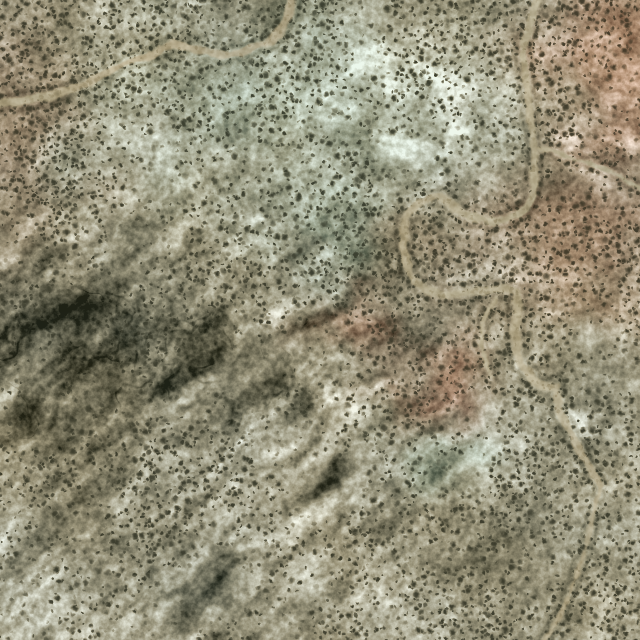
Give the GLSL for this texture, as a Shadertoy shader.

```glsl
// Dry scrubland from the air: eroded ridges, a shaded hillside, rust and pale
// soils, dirt tracks, dark shrubs. A tone is summed from gradient noise and
// soft masks, ramped to colour, then tinted.

const vec3 SHADOW = vec3(0.12, 0.13, 0.08);
const vec3 EARTH = vec3(0.60, 0.58, 0.48);
const vec3 CHALK = vec3(0.95, 0.96, 0.91);
const vec3 RUST_TINT = vec3(0.08, -0.03, -0.04);
const vec3 MINT_TINT = vec3(-0.03, 0.015, 0.02);
const vec3 OCHRE_TINT = vec3(0.05, 0.0, -0.05);

vec2 hash2(vec2 cell) {
    vec3 a = fract(cell.xyx * vec3(0.1031, 0.1030, 0.0973));
    a += dot(a, a.yzx + 33.33);
    return fract((a.xx + a.yz) * a.zy);
}

float corner(vec2 cell, vec2 offset) {
    float angle = 6.2832 * hash2(cell).x;
    return dot(vec2(cos(angle), sin(angle)), offset);
}

float gradientNoise(vec2 p) {
    vec2 i = floor(p), f = p - i, e = vec2(1.0, 0.0);
    vec2 u = f * f * f * (f * (f * 6.0 - 15.0) + 10.0);
    float low = mix(corner(i, f), corner(i + e, f - e), u.x);
    float high = mix(corner(i + e.yx, f - e.yx), corner(i + 1.0, f - 1.0), u.x);
    return 1.4 * mix(low, high, u.y);
}

float fbm(vec2 p, int octaves) {
    float sum = 0.0, gain = 0.5;
    for (int i = 0; i < octaves; i++) {
        sum += gain * gradientNoise(p);
        p = mat2(1.6, 1.2, -1.2, 1.6) * p + 17.3;
        gain *= 0.5;
    }
    return sum;
}

vec2 fbm2(vec2 p, int octaves) {
    return vec2(fbm(p, octaves), fbm(p + 40.0, octaves));
}

float blob(vec2 p, float x, float y, float width, float height) {
    vec2 q = (p - vec2(x, y)) / vec2(width, height);
    return exp(-dot(q, q));
}

float segment(vec2 p, vec2 a, vec2 b) {
    vec2 pa = p - a, ba = b - a;
    return length(pa - ba * clamp(dot(pa, ba) / dot(ba, ba), 0.0, 1.0));
}

// Distance to a quadratic curve from a to c, pulled towards b
float bend(vec2 p, float ax, float ay, float bx, float by, float cx, float cy) {
    vec2 a = vec2(ax, ay), b = vec2(bx, by), c = vec2(cx, cy), last = a;
    float d = 9.0;
    for (int i = 1; i <= 7; i++) {
        float t = float(i) / 7.0;
        vec2 next = mix(mix(a, b, t), mix(b, c, t), t);
        d = min(d, segment(p, last, next));
        last = next;
    }
    return d;
}

float mainTrack(vec2 p) {
    float d = bend(p, 0.84, 1.01, 0.81, 0.88, 0.835, 0.77);
    d = min(d, bend(p, 0.835, 0.77, 0.84, 0.645, 0.77, 0.645));
    d = min(d, bend(p, 0.77, 0.645, 0.73, 0.65, 0.69, 0.695));
    d = min(d, bend(p, 0.69, 0.695, 0.63, 0.70, 0.64, 0.58));
    d = min(d, bend(p, 0.64, 0.58, 0.64, 0.535, 0.80, 0.545));
    d = min(d, bend(p, 0.805, 0.545, 0.79, 0.41, 0.87, 0.395));
    d = min(d, bend(p, 0.87, 0.395, 0.89, 0.33, 0.93, 0.25));
    d = min(d, bend(p, -0.01, 0.84, 0.13, 0.85, 0.27, 0.94));
    return min(d, bend(p, 0.27, 0.94, 0.43, 0.88, 0.46, 1.01));
}

float sideTrack(vec2 p) {
    float d = bend(p, 0.84, 0.77, 0.93, 0.76, 1.01, 0.70);
    d = min(d, bend(p, 0.93, 0.25, 0.91, 0.1, 0.85, -0.01));
    return min(d, bend(p, 0.77, 0.53, 0.74, 0.47, 0.77, 0.41));
}

// Soft bushes of varied size and depth, one per occupied cell
float shrubs(vec2 p, float cells, float density) {
    vec2 q = p * cells, home = floor(q);
    float cover = 0.0;
    for (int k = 0; k < 9; k++) {
        vec2 cell = home + vec2(k % 3, k / 3) - 1.0;
        vec2 chance = hash2(cell + 71.0);
        float radius = mix(0.3, 0.62, chance.y * chance.y);
        float bush = 1.0 - smoothstep(0.1, radius, length(q - cell - hash2(cell)));
        cover = max(cover, bush * smoothstep(-0.05, 0.3, density - chance.x));
    }
    return cover;
}

// Ridges stretched along the rising diagonal
float ridgeHeight(vec2 p) {
    return fbm(mat2(0.77, -0.64, 0.64, 0.77) * p * vec2(4.5, 13.0), 5);
}

vec3 toneRamp(float tone) {
    vec3 low = mix(SHADOW, EARTH, clamp((tone - 0.12) / 0.46, 0.0, 1.0));
    return mix(low, CHALK, clamp((tone - 0.58) / 0.37, 0.0, 1.0));
}

void mainImage(out vec4 fragColor, in vec2 fragCoord) {
    vec2 p = fragCoord / iResolution.xy, drift = fbm2(p * 7.0, 4);
    vec2 w = p + 0.13 * drift, r = p + 0.04 * drift, bent = p + 0.02 * drift;
    // Region masks
    float hill = smoothstep(0.3, 0.65, blob(w, 0.24, 0.32, 0.55, 0.45));
    float shade = blob(w, 0.13, 0.46, 0.25, 0.13) + 0.6 * blob(w, 0.35, 0.40, 0.13, 0.10);
    float rust = blob(w, 0.97, 0.90, 0.12, 0.16) + blob(w, 0.69, 0.42, 0.08, 0.06) + 0.8 * blob(w, 0.54, 0.50, 0.06, 0.05)
        + 0.7 * blob(w, 0.90, 0.62, 0.20, 0.10) + 0.5 * blob(w, 0.02, 0.80, 0.10, 0.18);
    float mint = blob(w, 0.45, 0.83, 0.30, 0.16) + blob(w, 0.55, 0.64, 0.10, 0.06) + blob(w, 0.70, 0.27, 0.07, 0.06);
    float pale = blob(w, 0.25, 0.78, 0.08, 0.05) + blob(w, 0.38, 0.63, 0.08, 0.04) + blob(w, 0.64, 0.80, 0.12, 0.12)
        + blob(w, 0.95, 0.82, 0.06, 0.10) + blob(w, 0.35, 0.11, 0.07, 0.03) + blob(w, 0.97, 0.36, 0.08, 0.1)
        + 0.8 * blob(w, 0.54, 0.33, 0.10, 0.06);
    pale *= smoothstep(-0.15, 0.3, fbm(p * vec2(13.0, 20.0) + 9.0, 4));
    // Soil tone, hill lighting and ravines
    float relief = clamp(2.3 * (ridgeHeight(r) - ridgeHeight(r + vec2(0.009, -0.010))), -1.0, 1.0);
    float gully = segment(r, vec2(0.29, 0.02), vec2(0.52, 0.28));
    float crest = segment(r, vec2(0.37, 0.13), vec2(0.57, 0.23));
    float vein = 1.0 - smoothstep(0.0, 0.05, abs(fbm(r * 9.0 + 5.0, 4)));
    float tone = 0.63 + 0.33 * fbm(p * 4.0 + 3.0, 4) + 0.24 * fbm(p * 22.0, 4) + 0.27 * fbm(p * 95.0, 3);
    tone += relief * mix(0.08, 0.3, hill) - (0.31 + 0.13 * vein) * shade + 0.3 * pale - 0.05 * rust + 0.03 * mint;
    tone += 0.14 * exp(-crest * crest * 3500.0) - 0.24 * exp(-gully * gully * 2500.0);
    // Dirt tracks and shrubs, which crowd the verges
    float d = min(mainTrack(bent), sideTrack(bent) + 0.003) + 0.006 * fbm(p * 45.0, 3);
    float track = 1.0 - smoothstep(0.003, 0.009, d);
    float verge = exp(-pow((d - 0.012) / 0.004, 2.0));
    tone = mix(tone - 0.1 * verge, 0.68 + 0.2 * fbm(p * 60.0, 3), 0.8 * track);
    float density = 0.55 + 0.8 * fbm(p * 6.0 + 60.0, 3) - 0.15 * hill - 0.3 * pale + 0.2 * verge;
    vec2 ragged = p + 0.004 * fbm2(p * 130.0, 2);
    float bushes = max(shrubs(ragged, 78.0, density), 0.85 * shrubs(ragged + 5.0, 112.0, density));
    tone = mix(tone, min(tone - 0.1, 0.24), bushes * (1.0 - 0.8 * track));
    // Colour
    float soil = 1.0 - 0.6 * bushes;
    vec3 tint = soil * (1.0 - track) * (RUST_TINT * min(rust, 1.0) + MINT_TINT * min(mint, 1.0));
    tint += OCHRE_TINT * (0.5 * track + 0.5 * soil * fbm(p * 5.0 + 80.0, 3));
    fragColor = vec4(clamp(toneRamp(tone) + tint, 0.0, 1.0), 1.0);
}
```
